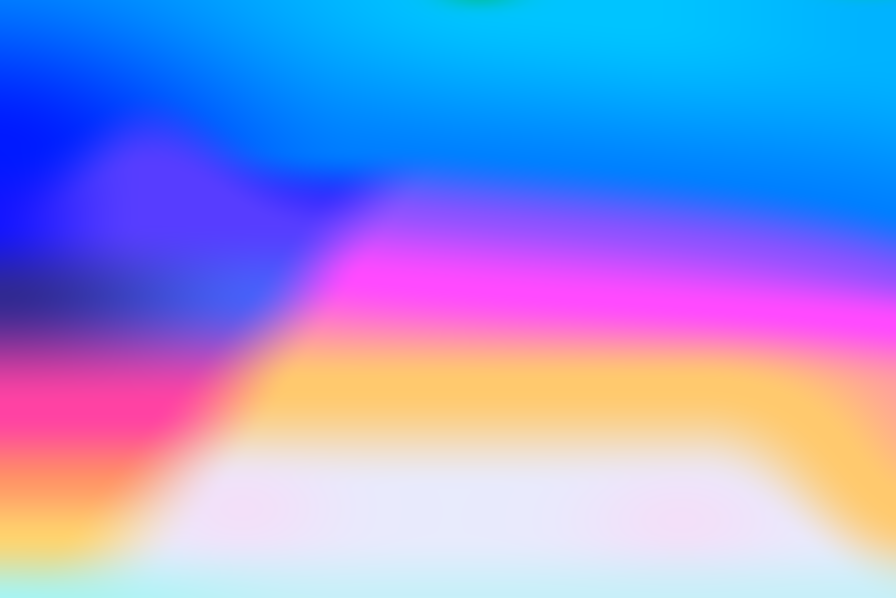
A Shadertoy shader for this background:

```glsl
// Soft elliptical spot: 1 at the centre, fading outwards
float glow(vec2 p, vec2 centre, vec2 radius) {
    vec2 q = (p - centre) / radius;
    return exp(-dot(q, q));
}

// Blends towards the next colour of a gradient between two depths
vec3 blendStop(vec3 colour, vec3 next, float start, float end, float depth) {
    return mix(colour, next, smoothstep(start, end, depth));
}

// Lowers the bands towards the right, most of all near the corner
float bandDepth(vec2 p) {
    float side = 2.0 * p.x - 1.0;
    float tilt = 0.07 * side + 0.03 * pow(max(side, 0.0), 4.0);
    float droop = 0.21 * smoothstep(0.78, 1.03, p.x) * smoothstep(0.5, 0.88, p.y);
    return p.y - tilt * (1.0 - smoothstep(0.45, 0.65, p.y)) - droop;
}

vec3 skyColour(vec2 p, float depth) {
    float topGreen = mix(0.53, 0.77, smoothstep(0.0, 0.55, p.x));
    topGreen -= 0.07 * smoothstep(0.7, 1.0, p.x);
    float lowGreen = mix(0.10, 0.48, smoothstep(0.0, 0.4, p.x));
    float green = mix(topGreen, lowGreen, smoothstep(0.0, 0.31, depth));
    vec3 sky = vec3(0.0, green, 1.0);
    vec3 teal = vec3(0.0, 0.75, 0.68);
    sky = mix(sky, teal, 0.9 * glow(p, vec2(0.535, -0.006), vec2(0.045, 0.02)));
    return mix(sky, teal, 0.4 * glow(p, vec2(0.97, -0.01), vec2(0.05, 0.015)));
}

// Violet hill over a dusky band, then pink to yellow
vec3 leftColour(vec2 p, vec3 sky) {
    vec3 violet = vec3(0.34, 0.24, 1.0);
    vec3 dusk = mix(vec3(0.19, 0.16, 0.57), vec3(0.28, 0.38, 0.98), smoothstep(0.0, 0.3, p.x));
    float hill = 0.27 - 0.12 * exp(-pow(abs(p.x - 0.17) / 0.11, 2.0));
    float hillMask = smoothstep(hill, hill + 0.13, p.y) * smoothstep(-0.02, 0.16, p.x);

    vec3 colour = mix(sky, vec3(0.07, 0.08, 1.0), smoothstep(0.25, 0.36, p.y));
    colour = mix(colour, violet, hillMask);
    colour = blendStop(colour, dusk, 0.37, 0.50, p.y);
    colour = blendStop(colour, vec3(1.0, 0.26, 0.64), 0.49, 0.68, p.y);
    colour = blendStop(colour, vec3(1.0, 0.56, 0.40), 0.69, 0.81, p.y);
    return blendStop(colour, vec3(1.0, 0.83, 0.43), 0.78, 0.91, p.y);
}

// Violet, magenta and amber bands above a pale floor
vec3 rightColour(vec2 p, float depth, vec3 sky) {
    vec3 colour = blendStop(sky, vec3(0.50, 0.33, 1.0), 0.25, 0.36, depth);
    colour = blendStop(colour, vec3(1.0, 0.29, 1.0), 0.33, 0.48, depth);
    colour = blendStop(colour, vec3(1.0, 0.79, 0.43), 0.48, 0.64, depth);
    colour = blendStop(colour, vec3(0.91, 0.92, 0.99), 0.65, 0.82, depth);
    float blush = glow(p, vec2(0.27, 0.85), vec2(0.10, 0.09))
                + glow(p, vec2(0.76, 0.87), vec2(0.11, 0.09));
    return mix(colour, vec3(0.97, 0.86, 0.97), 0.7 * blush * smoothstep(0.7, 0.82, depth));
}

void mainImage(out vec4 fragColor, in vec2 fragCoord) {
    // Depth is measured downwards from the top edge
    vec2 p = fragCoord / iResolution.xy;
    p.y = 1.0 - p.y;
    float depth = bandDepth(p);
    vec3 sky = skyColour(p, depth);

    // Soft diagonal between the two sides
    float diagonal = 0.39 - 0.47 * (p.y - 0.37);
    float softness = mix(0.055, 0.075, smoothstep(0.4, 0.9, p.y));
    float side = smoothstep(-softness, softness, p.x - diagonal);
    vec3 colour = mix(leftColour(p, sky), rightColour(p, depth, sky), side);

    // Aqua light along the lower edge
    float aqua = mix(1.0, 0.5, smoothstep(0.0, 0.4, p.x));
    colour = mix(colour, vec3(0.65, 0.96, 0.96), aqua * smoothstep(0.89, 1.01, p.y));
    fragColor = vec4(colour, 1.0);
}
```
